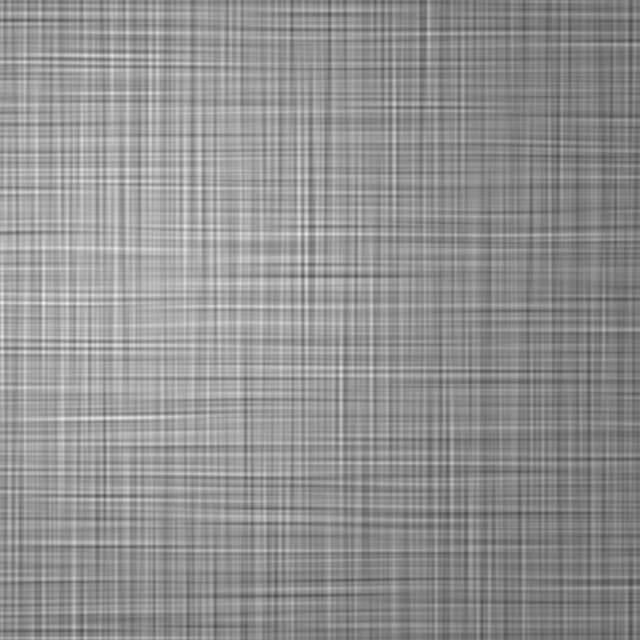
Reproduce this texture procedurally as a three.js fragment shader.

```glsl
varying vec2 vUv;

#define FINE_LINES 168.0
#define MEDIUM_LINES 108.0
#define BROAD_LINES 48.0
#define STREAK_RATE 4.3
#define STREAK_CONTRAST 0.56
#define LINE_DRIFT 0.004
#define SHADE_LEVEL 0.455
#define GLOW_LEVEL 0.225
#define GLOW_SPREAD 0.30
#define GLOW_CENTER vec2(0.20, 0.58)

float hash(vec2 p) {
  vec3 q = fract(vec3(p.xyx) * 0.1031);
  q += dot(q, q.yzx + 33.33);
  return fract((q.x + q.y) * q.z);
}

// Signed strength along one scratch, with its own random start
float scratch(float along, float row, float seed) {
  float x = along * STREAK_RATE + 17.0 * hash(vec2(row, seed + 5.0));
  float cell = floor(x);
  vec2 key = vec2(cell + seed * 3.0, row + seed * 11.0);
  return mix(hash(key), hash(key + vec2(1.0, 0.0)), smoothstep(0.0, 1.0, x - cell)) - 0.5;
}

// Gradient noise across the rows: even line spacing without wide bands
float lineLayer(vec2 p, float lines, float seed) {
  float y = p.y * lines + 40.0;
  float row = floor(y);
  float f = y - row;
  float below = scratch(p.x, row, seed) * f;
  float above = scratch(p.x, row + 1.0, seed) * (f - 1.0);
  return 3.5 * mix(below, above, smoothstep(0.0, 1.0, f));
}

// Scratches of three widths running along p.x
float brushed(vec2 p, float seed) {
  return 0.46 * lineLayer(p, FINE_LINES, seed)
       + 0.36 * lineLayer(p, MEDIUM_LINES, seed + 7.0)
       + 0.17 * lineLayer(p, BROAD_LINES, seed + 13.0);
}

void main() {
  // Horizontal lines lean slightly, vertical ones stay straight
  vec2 leaning = vUv;
  leaning.y += LINE_DRIFT * lineLayer(vUv, 7.0, 51.0);
  float weave = 1.06 * brushed(leaning, 1.0) + 0.94 * brushed(vUv.yx, 29.0);

  // Soft glow left of the middle
  vec2 fromGlow = vUv - GLOW_CENTER;
  float light = SHADE_LEVEL + GLOW_LEVEL * exp(-dot(fromGlow, fromGlow) / GLOW_SPREAD);

  float grey = light * (1.0 + STREAK_CONTRAST * weave);
  gl_FragColor = vec4(vec3(clamp(grey, 0.0, 1.0)), 1.0);
}
```
